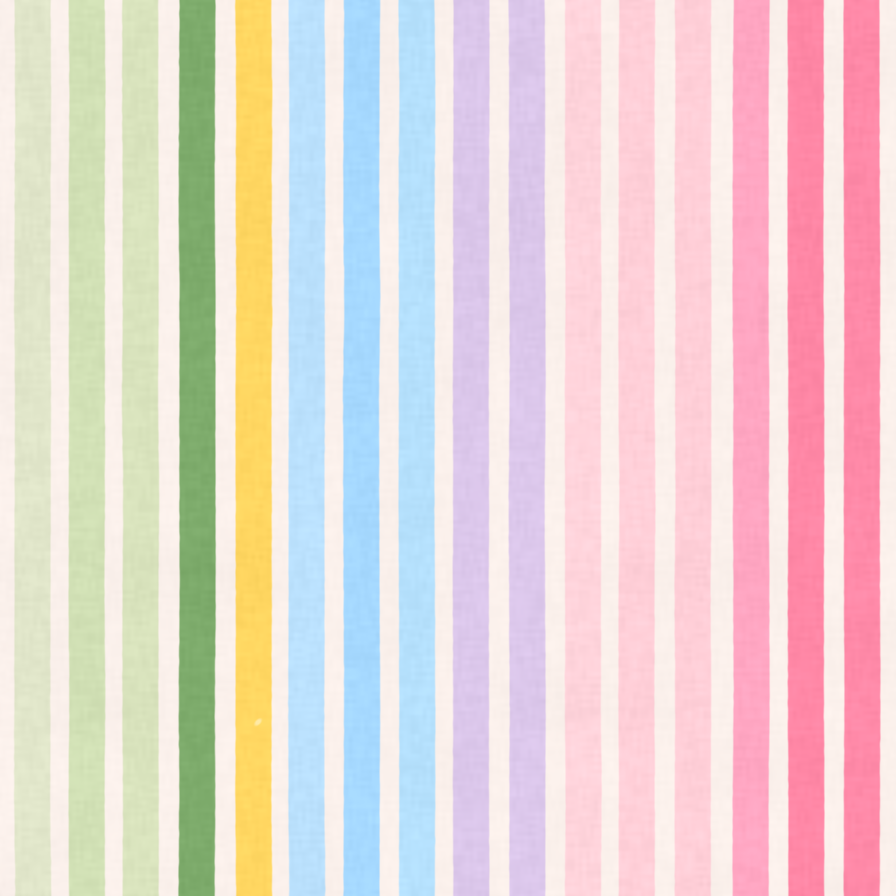
This pattern is drawn by a WebGL 1 fragment shader. Its source:

```glsl
precision highp float;

// Sixteen vertical pastel stripes printed on cream cotton, evenly pitched.
// Each column picks its ink and a small registration shift; value noise adds
// wavering edges, a fine thread grain and slight unevenness in the ink.

uniform vec2 u_resolution;

const float STRIPE_COUNT = 16.0;
const float PITCH = 0.0617;
const float FIRST_CENTRE = 0.0365;
const float HALF_WIDTH = 0.0201;
const float SHIFT_UNIT = 0.001;
const float EDGE_SOFTNESS = 0.0013;
const float EDGE_WAVER = 0.0012;
const float THREADS = 230.0;
const float GRAIN = 0.022;
const float MOTTLE = 0.014;
const vec3 CREAM = vec3(0.982, 0.942, 0.922);
const vec3 FLECK_COLOUR = vec3(1.0, 0.92, 0.70);
const vec2 FLECK_CENTRE = vec2(0.288, 0.194);
const vec2 FLECK_RADIUS = vec2(0.007, 0.004);

float hash(vec2 p) {
  vec3 q = fract(vec3(p.xyx) * 0.1031);
  q += dot(q, q.yzx + 33.33);
  return fract((q.x + q.y) * q.z);
}

float noise(vec2 p) {
  vec2 cell = floor(p);
  vec2 f = fract(p);
  f = f * f * (3.0 - 2.0 * f);
  float low = mix(hash(cell), hash(cell + vec2(1.0, 0.0)), f.x);
  float high = mix(hash(cell + vec2(0.0, 1.0)), hash(cell + 1.0), f.x);
  return mix(low, high, f.y);
}

// Ink colour in rgb, sideways registration shift in w.
vec4 stripeInk(float index) {
  // Greens
  if (index < 0.5) return vec4(0.88, 0.90, 0.79, 0.0);
  if (index < 1.5) return vec4(0.82, 0.88, 0.71, -1.2);
  if (index < 2.5) return vec4(0.85, 0.89, 0.74, -3.0);
  if (index < 3.5) return vec4(0.49, 0.67, 0.42, -1.6);
  // Yellow
  if (index < 4.5) return vec4(1.00, 0.84, 0.38, 0.0);
  // Blues
  if (index < 5.5) return vec4(0.73, 0.88, 0.99, -2.6);
  if (index < 6.5) return vec4(0.65, 0.85, 1.00, -3.1);
  if (index < 7.5) return vec4(0.71, 0.88, 0.99, -3.0);
  // Lilacs
  if (index < 8.5) return vec4(0.86, 0.78, 0.92, -4.2);
  if (index < 9.5) return vec4(0.86, 0.78, 0.92, -3.4);
  // Pinks
  if (index < 10.5) return vec4(1.00, 0.83, 0.86, -2.6);
  if (index < 11.5) return vec4(1.00, 0.81, 0.845, -4.4);
  if (index < 12.5) return vec4(1.00, 0.81, 0.845, -3.6);
  if (index < 13.5) return vec4(1.00, 0.65, 0.76, -0.3);
  if (index < 14.5) return vec4(1.00, 0.53, 0.65, -0.8);
  return vec4(1.00, 0.54, 0.66, 0.0);
}

// Crossed warp and weft threads, centred on zero.
float weave(vec2 uv) {
  float warp = noise(uv * THREADS * vec2(1.0, 0.3));
  float weft = noise(uv * THREADS * vec2(0.3, 1.0) + 57.0);
  return warp + weft - 1.0;
}

void main() {
  vec2 uv = gl_FragCoord.xy / u_resolution;
  float pixel = 1.0 / min(u_resolution.x, u_resolution.y);

  // Nearest stripe and its coverage
  float index = floor((uv.x - FIRST_CENTRE) / PITCH + 0.5);
  index = clamp(index, 0.0, STRIPE_COUNT - 1.0);
  vec4 ink = stripeInk(index);
  float centre = FIRST_CENTRE + index * PITCH + ink.w * SHIFT_UNIT;
  float waver = noise(vec2(index * 7.0, uv.y * 9.0))
              + 0.5 * noise(vec2(uv.x * 60.0, uv.y * 130.0)) - 0.75;
  float edge = abs(uv.x - centre + waver * EDGE_WAVER) - HALF_WIDTH;
  float soft = max(EDGE_SOFTNESS, pixel * 0.75);
  float coverage = 1.0 - smoothstep(-soft, soft, edge);
  vec3 colour = mix(CREAM, ink.rgb, coverage);

  // One pale, tilted slub in the yellow ink
  vec2 d = uv - FLECK_CENTRE;
  d = vec2(d.x + d.y, d.y - d.x) * 0.7071;
  float fleck = 1.0 - smoothstep(0.3, 1.0, length(d / FLECK_RADIUS));
  colour = mix(colour, FLECK_COLOUR, 0.8 * fleck);

  // Cloth grain, stronger where inked, and broad mottling
  colour += weave(uv) * GRAIN * mix(0.5, 1.0, coverage);
  colour += (noise(uv * 14.0) - 0.5) * MOTTLE;

  gl_FragColor = vec4(clamp(colour, 0.0, 1.0), 1.0);
}
```
